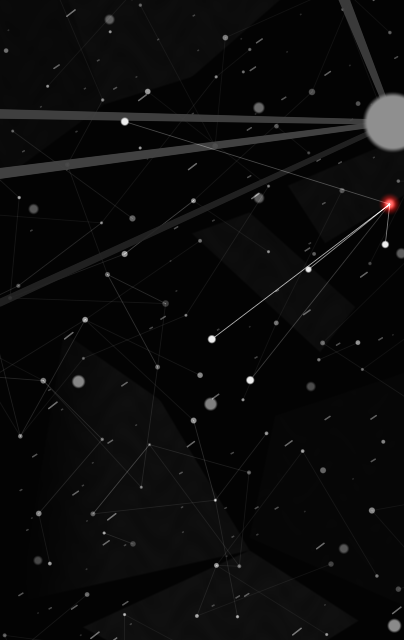
This background is drawn by a Shadertoy shader. Its source:

```glsl
// Dark faceted space crossed by a web of glowing nodes, thin links and broad beams.

const vec3  BASE_COLOR   = vec3(0.012);
const vec3  GLOW_COLOR   = vec3(0.75, 0.07, 0.06);
const vec2  HUB          = vec2(0.614, 0.809);
const float HUB_RADIUS   = 0.044;
const vec2  RED_NODE     = vec2(0.609, 0.681);
const vec2  WEB_CENTER   = vec2(0.20, 0.42);
const float WEB_CELLS    = 11.0;
const float DUST_CELLS   = 21.0;
const float BOKEH_CELLS  = 5.5;
const float LINK_WIDTH   = 0.0007;

// Beam ends: position, brightness, half width at the far end
const vec4 BEAMS[4] = vec4[4](
    vec4(0.000, 0.822, 0.27, 0.0075), vec4(0.000, 0.729, 0.28, 0.0085),
    vec4(0.000, 0.527, 0.14, 0.0060), vec4(0.536, 1.005, 0.25, 0.0085));

// Spoke ends: position, link brightness, node radius
const vec4 SPOKES[5] = vec4[5](
    vec4(0.195, 0.810, 0.25, 0.0058), vec4(0.331, 0.470, 0.65, 0.0058),
    vec4(0.602, 0.618, 0.45, 0.0052), vec4(0.391, 0.406, 0.20, 0.0058),
    vec4(0.482, 0.579, 0.55, 0.0045));

float pixel;

vec2 hash2(vec2 c) {
    vec3 q = fract(c.xyx * vec3(0.1031, 0.1030, 0.0973));
    q += dot(q, q.yzx + 33.33);
    return fract((q.xx + q.yz) * q.zy);
}

float disc(vec2 p, float radius, float blur) {
    float soft = max(blur, pixel * 0.7);
    return 1.0 - smoothstep(radius - soft, radius + soft, length(p));
}

// Returns distance to the segment and the position along it
vec2 segment(vec2 p, vec2 a, vec2 b) {
    vec2 ab = b - a;
    float t = clamp(dot(p - a, ab) / dot(ab, ab), 0.0, 1.0);
    return vec2(length(p - a - ab * t), t);
}

float stroke(float d, float halfWidth) {
    float soft = max(0.0007, pixel * 0.6);
    return 1.0 - smoothstep(halfWidth - soft, halfWidth + soft, d);
}

float leftOf(vec2 p, vec2 a, vec2 b) {
    vec2 e = normalize(b - a), q = p - a;
    return smoothstep(-0.002, 0.002, e.x * q.y - e.y * q.x);
}

// Convex quad, corners counterclockwise
float facet(vec2 p, vec2 a, vec2 b, vec2 c, vec2 d) {
    return leftOf(p, a, b) * leftOf(p, b, c) * leftOf(p, c, d) * leftOf(p, d, a);
}

float rocks(vec2 p) {
    float v = 0.0;
    v += 0.040 * facet(p, vec2(0.10, 0.48), vec2(0.03, 0.06), vec2(0.39, 0.14), vec2(0.25, 0.375))
               * smoothstep(0.02, 0.20, p.x);
    v += 0.045 * facet(p, vec2(0.39, 0.14), vec2(0.13, 0.02), vec2(0.35, -0.10), vec2(0.56, 0.03));
    v += 0.034 * facet(p, vec2(0.30, 0.635), vec2(0.50, 0.45), vec2(0.555, 0.52), vec2(0.39, 0.668));
    v += 0.034 * facet(p, vec2(0.10, 1.02), vec2(0.163, 0.837), vec2(0.30, 0.88), vec2(0.46, 1.02));
    v += 0.024 * facet(p, vec2(-0.05, 1.02), vec2(-0.05, 0.68), vec2(0.163, 0.837), vec2(0.10, 1.02));
    v += 0.034 * facet(p, vec2(0.45, 0.71), vec2(0.508, 0.62), vec2(0.64, 0.70), vec2(0.64, 0.79));
    v += 0.012 * facet(p, vec2(0.43, 0.35), vec2(0.39, 0.16), vec2(0.64, 0.05), vec2(0.64, 0.42));
    // Layered sines roughen the stone
    float grain = sin(p.x * 95.0 + 3.0 * sin(p.y * 41.0)) + sin(p.y * 133.0 + 4.0 * sin(p.x * 57.0));
    return v * (1.0 + 0.08 * grain);
}

vec2 webNode(vec2 cell) { return (cell + 0.08 + 0.84 * hash2(cell)) / WEB_CELLS; }

// Jittered nodes, each linked to random cells at most two steps away
float web(vec2 p) {
    float v = 0.0;
    vec2 home = floor(p * WEB_CELLS);
    for (int j = -2; j <= 2; j++)
    for (int i = -2; i <= 2; i++) {
        vec2 cell = home + vec2(i, j), node = webNode(cell);
        vec2 away = (node - WEB_CENTER) / vec2(0.20, 0.30);
        float density = exp(-dot(away, away));
        vec2 rnd = hash2(cell + 71.0);
        v += disc(p - node, 0.0022 + 0.0028 * rnd.x * rnd.x, 0.0012) * (0.22 + 0.38 * rnd.y);
        for (int k = 0; k < 2; k++) {
            vec2 pick = hash2(cell + 13.7 * float(k + 1));
            vec2 hop = floor(pick * 5.0) - 2.0;
            if (dot(hop, hop) < 0.5) continue;
            float shown = step(fract(pick.x * 37.0), 0.25 + 0.65 * density);
            float light = 0.05 + 0.17 * density * fract(pick.y * 29.0);
            v += shown * light * stroke(segment(p, node, webNode(cell + hop)).x, LINK_WIDTH);
        }
    }
    return v;
}

// Short slanted flecks and large blurred lights
float scatter(vec2 p) {
    float v = 0.0;
    for (int j = -1; j <= 1; j++)
    for (int i = -1; i <= 1; i++) {
        vec2 cell = floor(p * DUST_CELLS) + vec2(i, j), rnd = hash2(cell + 5.0);
        vec2 at = (cell + hash2(cell + 31.0)) / DUST_CELLS;
        vec2 reach = vec2(0.9, 0.2 + 0.5 * rnd.y) * 0.007 * rnd.y * rnd.y + 0.0002;
        v += step(rnd.x, 0.38) * (0.12 + 0.3 * rnd.y) * stroke(segment(p, at - reach, at + reach).x, 0.0012);
        cell = floor(p * BOKEH_CELLS) + vec2(i, j);
        rnd = hash2(cell + 47.0);
        at = (cell + hash2(cell + 19.0)) / BOKEH_CELLS;
        v += step(rnd.x, 0.55) * (0.25 + 0.3 * rnd.y) * disc(p - at, 0.006 + 0.004 * rnd.y, 0.0025);
    }
    return v;
}

void mainImage(out vec4 fragColor, in vec2 fragCoord) {
    pixel = 1.0 / iResolution.y;
    vec2 p = fragCoord * pixel;
    vec3 color = BASE_COLOR + rocks(p) + web(p) + scatter(p);

    // Broad beams taper toward the hub
    for (int i = 0; i < 4; i++) {
        vec2 s = segment(p, HUB, BEAMS[i].xy);
        color = mix(color, vec3(BEAMS[i].z), 0.9 * stroke(s.x, mix(0.004, BEAMS[i].w, s.y)));
    }
    color = mix(color, vec3(0.56), disc(p - HUB, HUB_RADIUS, 0.005));

    // Bright spokes and their nodes
    for (int i = 0; i < 5; i++) {
        vec4 spoke = SPOKES[i];
        color += spoke.z * stroke(segment(p, RED_NODE, spoke.xy).x, LINK_WIDTH);
        color = mix(color, vec3(0.93), disc(p - spoke.xy, spoke.w, 0.0018));
    }
    color += GLOW_COLOR * disc(p - RED_NODE, 0.011, 0.008);
    color += 0.4 * disc(p - RED_NODE, 0.006, 0.005);

    fragColor = vec4(min(color, 1.0), 1.0);
}
```
